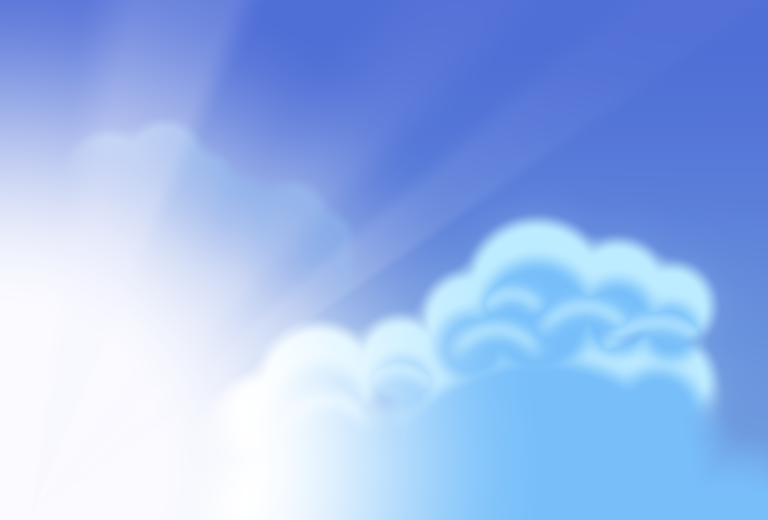
A Shadertoy shader for this texture:

```glsl
float smoothMin(float a, float b, float k) {
    float h = max(k - abs(a - b), 0.0) / k;
    return min(a, b) - h * h * k * 0.25;
}

// Distance to the near cloud: overlapping puffs (x, y, radius) on a broad body
float nearCloud(vec2 p) {
    const vec3 puffs[11] = vec3[11](
        vec3(1.033, 0.44, 0.139), vec3(1.187, 0.44, 0.10), vec3(1.29, 0.411, 0.083),
        vec3(0.907, 0.382, 0.097), vec3(0.772, 0.305, 0.087), vec3(0.614, 0.257, 0.12),
        vec3(0.52, 0.17, 0.115), vec3(1.265, 0.257, 0.112), vec3(1.04, 0.02, 0.37),
        vec3(1.40, -0.08, 0.21), vec3(0.637, 0.0, 0.25));
    float d = 1e3;
    for (int i = 0; i < 11; i++)
        d = smoothMin(d, length(p - puffs[i].xy) - puffs[i].z, 0.02);
    return d;
}

// Distance to the far cloud: round tops extended straight down
float farCloud(vec2 p) {
    const vec3 puffs[6] = vec3[6](
        vec3(0.318, 0.69, 0.077), vec3(0.212, 0.653, 0.093), vec3(0.386, 0.643, 0.068),
        vec3(0.454, 0.60, 0.062), vec3(0.56, 0.58, 0.071), vec3(0.627, 0.543, 0.05));
    float d = 1e3;
    for (int i = 0; i < 6; i++) {
        vec2 q = p - puffs[i].xy;
        d = smoothMin(d, length(vec2(q.x, max(q.y, 0.0))) - puffs[i].z, 0.02);
    }
    return d;
}

// Soft curled highlights: upper arcs (x, y, radius) tapering at both ends
float wisps(vec2 p) {
    const vec3 arcs[6] = vec3[6](
        vec3(0.985, 0.372, 0.062), vec3(0.955, 0.275, 0.091), vec3(1.125, 0.315, 0.095),
        vec3(0.765, 0.205, 0.085), vec3(1.265, 0.255, 0.125), vec3(0.63, 0.14, 0.09));
    float glow = 0.0;
    for (int i = 0; i < 6; i++) {
        vec2 q = p - arcs[i].xy;
        float r = length(q);
        float taper = smoothstep(0.25, 0.85, q.y / max(r, 0.001));
        float offset = (r - arcs[i].z) / 0.019;
        glow = max(glow, taper * exp(-offset * offset));
    }
    return glow;
}

float beam(float angle, float low, float high, float soft) {
    return smoothstep(low - soft, low + soft, angle)
         * (1.0 - smoothstep(high - soft * 2.0, high + soft * 2.0, angle));
}

void mainImage(out vec4 fragColor, in vec2 fragCoord) {
    vec2 p = fragCoord / iResolution.y;
    float sunDist = length(p - vec2(0.0, 0.1));

    // Sky and the white glow in the lower left
    vec3 color = mix(vec3(0.43, 0.60, 0.87), vec3(0.31, 0.43, 0.84), smoothstep(0.1, 1.0, p.y));
    color = mix(color, vec3(0.98, 0.98, 1.0), 1.0 - smoothstep(0.3, 1.03, sunDist));

    // Far cloud, brightest along its crown and dissolving below
    float far = farCloud(p);
    float crown = smoothstep(0.66, 0.9, p.y + 0.5 * p.x);
    float farRim = smoothstep(-0.07, 0.0, far);
    float farCover = 1.0 - smoothstep(-0.018, 0.012, far);
    vec3 farColor = mix(vec3(0.78, 0.87, 0.97), vec3(0.54, 0.70, 0.92), smoothstep(0.15, 0.55, p.x));
    color = mix(color, farColor, farCover * crown * mix(0.5, 0.72, farRim));

    // Light beams fanning out from the corner
    vec2 ray = p - vec2(0.06, 0.01);
    float angle = atan(ray.y, ray.x);
    float beams = 0.27 * beam(angle, 1.17, 1.42, 0.035)
                + 0.13 * beam(angle, 0.80, 0.94, 0.04)
                + 0.15 * beam(angle, 0.61, 0.71, 0.012);
    color = mix(color, vec3(0.95, 0.95, 1.0), beams * (1.0 - smoothstep(0.5, 1.55, length(ray)) * 0.85));

    // Near cloud: blue body under a pale rim
    float near = nearCloud(p);
    float inner = 1.0 - smoothstep(-0.055, -0.005, nearCloud(p + vec2(0.0, 0.05)));
    float rim = (1.0 - inner) * smoothstep(0.16, 0.26, p.y);
    vec3 cloud = mix(vec3(0.47, 0.75, 0.98), vec3(0.74, 0.92, 1.0), max(rim, 0.65 * wisps(p)));
    cloud = mix(cloud, vec3(1.0), 1.0 - smoothstep(0.45, 1.05, sunDist));
    float edge = mix(0.06, 0.016, smoothstep(0.12, 0.28, p.y));
    color = mix(color, cloud, 0.12 * exp(-max(near, 0.0) * 30.0));
    color = mix(color, cloud, 1.0 - smoothstep(-edge * 1.4, edge, near));

    fragColor = vec4(clamp(color, 0.0, 1.0), 1.0);
}
```
